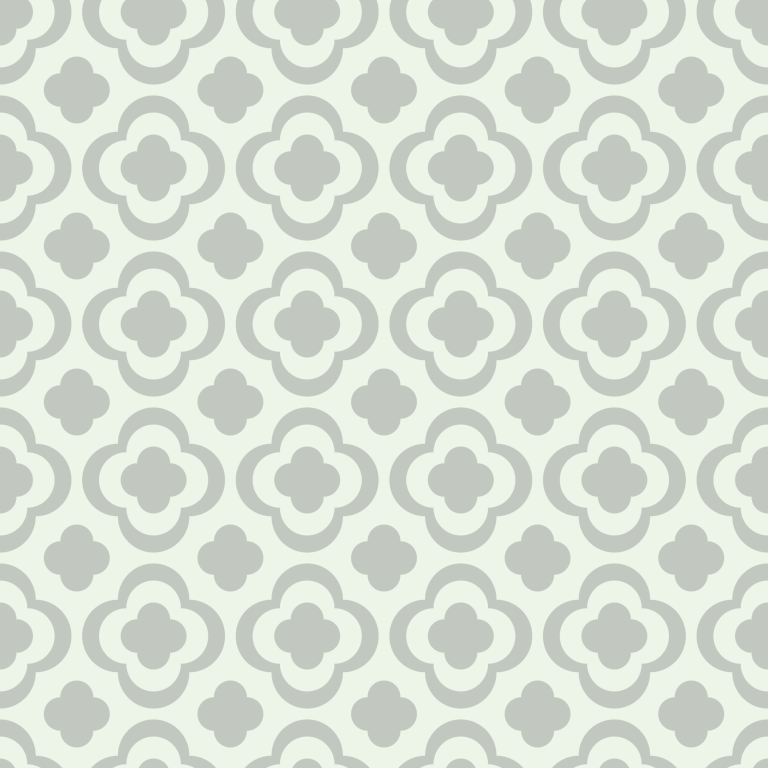
Give the GLSL for this pattern, as a Shadertoy shader.

```glsl
// Lattice of ringed quatrefoils with small quatrefoils in the gaps, grey on pale mint.
#define CELL vec2(0.2, 0.203125)       // repeat size, in canvas heights
#define ORIGIN vec2(0.0, 0.171875)     // centre of one ringed motif
#define RING_OUTER 0.2325              // lobe radii, in cells
#define RING_INNER 0.1777
#define FOIL 0.1073
#define PAPER vec3(0.929, 0.961, 0.910)
#define INK vec3(0.760, 0.780, 0.750)

// Signed distance to four circles touching at the centre, joined by a square
float quatrefoil(vec2 p, float radius) {
    p = abs(p);
    if (p.y > p.x) p = p.yx;
    float lobe = length(p - vec2(radius, 0.0)) - radius;
    return min(lobe, p.x - radius);
}

// Position relative to the nearest lattice point
vec2 repeatCell(vec2 p) {
    return fract(p + 0.5) - 0.5;
}

void mainImage(out vec4 fragColor, in vec2 fragCoord) {
    vec2 grid = (fragCoord / iResolution.y - ORIGIN) / CELL;
    vec2 motif = repeatCell(grid);
    vec2 gap = repeatCell(grid + 0.5);

    // Ring between two quatrefoils, plus solid ones at centres and gaps
    float ring = max(quatrefoil(motif, RING_OUTER), -quatrefoil(motif, RING_INNER));
    float foils = min(quatrefoil(motif, FOIL), quatrefoil(gap, FOIL));
    float dist = min(ring, foils) * CELL.x;

    // Edge smoothing about one pixel wide
    float soft = 0.75 / iResolution.y;
    float ink = 1.0 - smoothstep(-soft, soft, dist);
    fragColor = vec4(mix(PAPER, INK, ink), 1.0);
}
```
